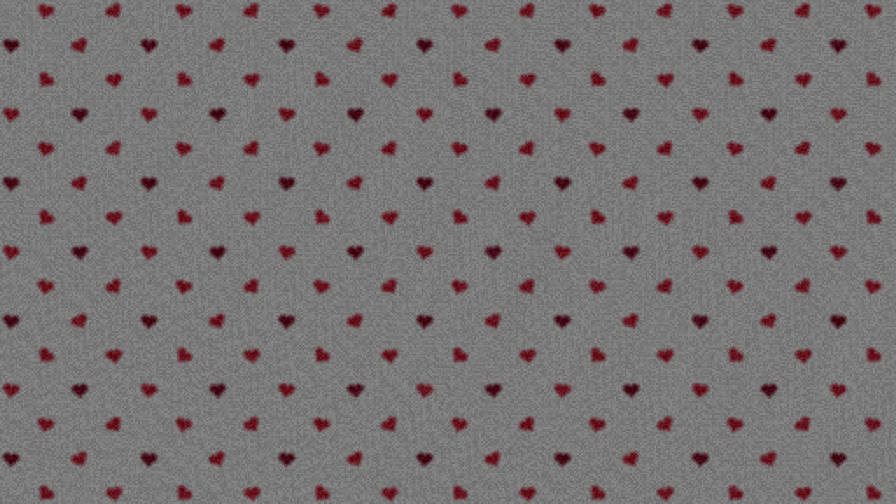
A Shadertoy shader for this pattern:

```glsl
// Soft red and dark red hearts, tilted and staggered on grainy grey cloth.

float hash(vec2 p) {
    return fract(sin(dot(p, vec2(127.1, 311.7))) * 43758.5453);
}

// Signed distance to a heart about one unit tall, tip at the origin
float heartDistance(vec2 p) {
    p.x = abs(p.x);
    if (p.x + p.y > 1.0) return length(p - vec2(0.25, 0.75)) - sqrt(2.0) / 4.0;
    vec2 toNotch = p - vec2(0.0, 1.0);
    vec2 toSide = p - 0.5 * max(p.x + p.y, 0.0);
    return sqrt(min(dot(toNotch, toNotch), dot(toSide, toSide))) * sign(p.x - p.y);
}

// Tilts of the eight hearts in one 4 x 4 cell repeat, two per row
const float TILTS[8] = float[8](-0.70, 0.15, -0.08, 0.45, -0.25, 0.60, -0.15, 0.08);

void mainImage(out vec4 fragColor, in vec2 fragCoord) {
    vec2 uv = fragCoord / iResolution.x;

    // 26 half-steps across; hearts fill alternate cells
    vec2 grid = uv * 26.0 - vec2(0.32, 0.29);
    vec2 cell = floor(grid + 0.5);
    vec2 local = grid - cell;
    vec2 id = mod(cell, 4.0);
    float occupied = mod(id.x + id.y, 2.0);

    // Tilted heart with a blurred edge
    float tilt = TILTS[int(id.y) * 2 + int(id.x) / 2];
    float c = cos(tilt), s = sin(tilt);
    vec2 p = vec2(c * local.x + s * local.y, c * local.y - s * local.x);
    float d = heartDistance(p * vec2(1.0, 1.1) / 0.39 + vec2(0.0, 0.58)) * 0.39;
    float heart = occupied * smoothstep(0.09, -0.10, d);

    // Every other heart of the odd rows is darker
    bool dark = mod(id.y, 2.0) == 1.0 && mod(id.x + id.y, 4.0) == 1.0;
    vec3 ink = dark ? vec3(0.25, 0.02, 0.07) : vec3(0.39, 0.06, 0.10);
    vec3 color = mix(vec3(0.48), ink, heart);

    // Fine grain
    color += 0.10 * (hash(floor(uv * 512.0)) - 0.5);

    fragColor = vec4(color, 1.0);
}
```
